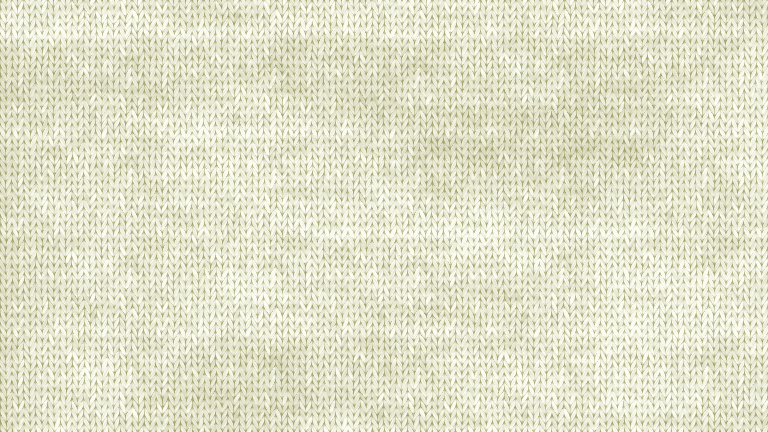
Reproduce this texture procedurally as a Shadertoy shader.

```glsl
const vec2 STITCHES_PER_HEIGHT = vec2(36.0, 52.0);
const float TILE_STITCHES = 12.0;
const float LEG_RISE = 1.1;
const vec3 SHADOW_COLOR = vec3(0.64, 0.64, 0.43);
const vec3 WOOL_COLOR = vec3(0.99, 0.99, 0.95);

float hash(vec2 p) {
    return fract(sin(dot(p, vec2(127.1, 311.7))) * 43758.5453);
}

float valueNoise(vec2 p) {
    vec2 cell = floor(p);
    vec2 f = smoothstep(0.0, 1.0, fract(p));
    float low = mix(hash(cell), hash(cell + vec2(1.0, 0.0)), f.x);
    float high = mix(hash(cell + vec2(0.0, 1.0)), hash(cell + 1.0), f.x);
    return mix(low, high, f.y);
}

// Shadow around one leaf-shaped leg; local runs from 0 to 1 on both axes.
float legShadow(vec2 local, float fullness) {
    vec2 offset = 2.0 * local - 1.0;
    return smoothstep(fullness, fullness + 1.1, dot(offset, offset));
}

// Fine threads running along a leg, shifted by its seed.
float fibres(vec2 local, float seed) {
    return valueNoise(local * vec2(1.6, 4.0) + seed * 57.0) - 0.5;
}

// Broad uneven dye and short streaks along the rows.
float wear(vec2 p) {
    float patches = valueNoise(p / vec2(11.0, 9.0) + 4.3) - 0.5;
    float streaks = valueNoise(p * vec2(0.25, 0.8) + 19.0) - 0.5;
    return 0.2 * patches + 0.14 * streaks;
}

// Pale line where one block of rows meets the next.
float rowSeam(float y, float period) {
    float distanceToSeam = abs(mod(y + 0.5 * period, period) - 0.5 * period);
    return 1.0 - smoothstep(0.1, 0.7, distanceToSeam);
}

float stitchTone(vec2 p) {
    // Mirrored legs rise from the middle of each column.
    float side = fract(p.x) - 0.5;
    float across = 2.0 * abs(side);
    float along = p.y - LEG_RISE * across;
    vec2 local = vec2(across, fract(along));

    // Each leg has its own lightness and thickness, repeated by block.
    vec2 legId = vec2(2.0 * floor(p.x) + step(0.0, side), floor(along));
    legId = mod(legId, vec2(2.0, 1.0) * TILE_STITCHES);
    float seed = hash(legId + 3.7);
    float fullness = mix(0.4, 0.75, hash(legId + 31.3));

    float tone = 0.83 - 0.77 * legShadow(local, fullness);
    return tone + 0.14 * (seed - 0.5) + 0.28 * fibres(local, seed);
}

void mainImage(out vec4 fragColor, in vec2 fragCoord) {
    vec2 p = fragCoord / iResolution.y * STITCHES_PER_HEIGHT;

    // Slight slack in the knitting.
    vec2 slack = vec2(valueNoise(p * 0.6), valueNoise(p * 0.6 + 43.0)) - 0.5;
    float tone = stitchTone(p + slack * vec2(0.14, 0.24));

    tone += wear(p) + 0.07 * rowSeam(p.y, TILE_STITCHES);
    fragColor = vec4(mix(SHADOW_COLOR, WOOL_COLOR, clamp(tone, 0.0, 1.0)), 1.0);
}
```
